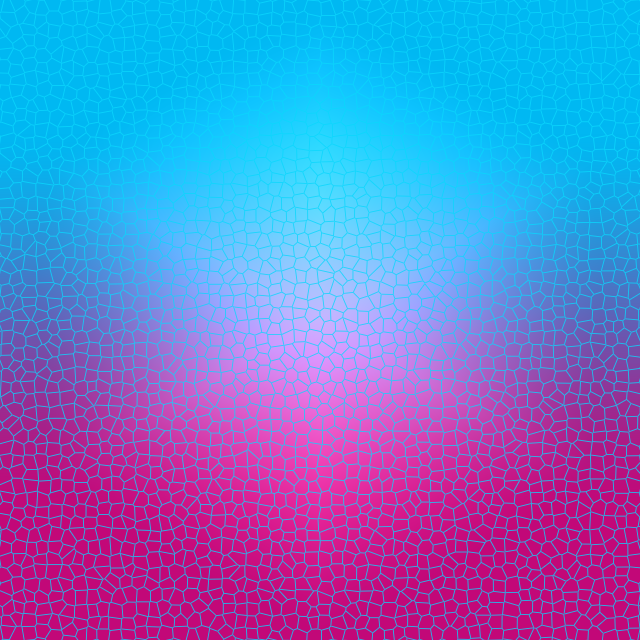
Reproduce this background procedurally as a Shadertoy shader.

```glsl
// Cyan to magenta gradient with a soft hexagonal glow under a fine cracked-cell mesh.

vec2 hash2(vec2 p) {
    vec3 q = fract(p.xyx * vec3(0.1031, 0.1030, 0.0973));
    q += dot(q, q.yzx + 33.33);
    return fract((q.xx + q.yz) * q.zy);
}

// Jittered seed of a cell, kept near the cell centre for even sizes
vec2 seed(vec2 cell) {
    return cell + 0.5 + 0.68 * (hash2(cell + 17.0) - 0.5);
}

// Distance to the nearest border between Voronoi cells
float cellBorder(vec2 p) {
    vec2 base = floor(p), nearest = vec2(0.0);
    float best = 1e3;
    for (int j = -1; j <= 1; j++)
    for (int i = -1; i <= 1; i++) {
        vec2 r = seed(base + vec2(i, j)) - p;
        if (dot(r, r) < best) {
            best = dot(r, r);
            nearest = r;
        }
    }
    float border = 1e3;
    for (int j = -2; j <= 2; j++)
    for (int i = -2; i <= 2; i++) {
        vec2 r = seed(base + vec2(i, j)) - p;
        vec2 across = r - nearest;
        if (dot(across, across) > 1e-4)
            border = min(border, dot(0.5 * (r + nearest), normalize(across)));
    }
    return border;
}

// Pointy-topped hexagonal radius
float hexRadius(vec2 p) {
    p = abs(p);
    return max(p.x, 0.5 * p.x + 0.866 * p.y);
}

void mainImage(out vec4 fragColor, in vec2 fragCoord) {
    vec2 uv = fragCoord / iResolution.xy;
    vec2 p = (fragCoord - 0.5 * iResolution.xy) / iResolution.y;
    float pixel = 1.0 / iResolution.y;

    // Vertical background gradient
    vec3 color = mix(vec3(0.76, 0.03, 0.47), vec3(0.0, 0.72, 0.95),
                     smoothstep(0.18, 0.82, uv.y));

    // Hexagonal light, blended with a round falloff to soften its corners
    float radius = mix(hexRadius(p), length(p) * 0.92, 0.25);
    float light = clamp(1.0 - radius / 0.43, 0.0, 1.0);
    light = mix(light, smoothstep(0.0, 1.0, light), 0.6);
    color = min(color + light * vec3(0.40, 0.33, 0.38), 1.0);

    // Thin cyan mesh
    const float cells = 52.0;
    float halfWidth = 0.0007;
    float d = cellBorder((p + 0.5) * cells) / cells;
    float line = clamp((halfWidth + 0.5 * pixel - d) / pixel, 0.0, 1.0);
    line = min(line, 2.0 * halfWidth / pixel);
    color = mix(color, vec3(0.04, 0.84, 0.99), 0.85 * line);

    fragColor = vec4(color, 1.0);
}
```
